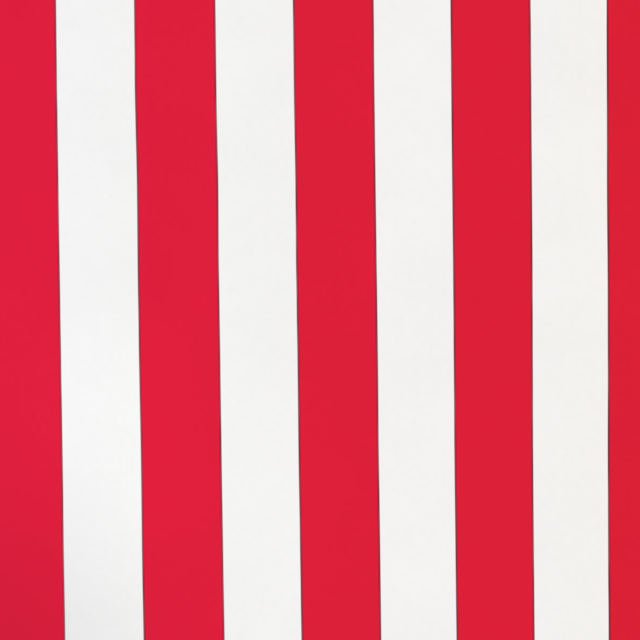
A Shadertoy shader for this pattern:

```glsl
// Red and white upright stripes on a softly lit, slightly slanting cloth.
// A perspective-like curve turns position into an edge count; the distance to
// the nearest edge shapes the stripes and the thin dark outlines between them.

const vec3 RED_LEFT = vec3(0.875, 0.122, 0.245);
const vec3 RED_RIGHT = vec3(0.860, 0.128, 0.212);
const vec3 WHITE_LEFT = vec3(0.950, 0.955, 0.952);
const vec3 WHITE_RIGHT = vec3(0.956, 0.946, 0.936);
const vec3 OUTLINE = vec3(0.36, 0.10, 0.14);
const float OUTLINE_HALF_WIDTH = 0.0011;
const float EDGE_SOFTNESS = 0.0010;

float hash(vec2 p) {
    return fract(sin(dot(p, vec2(127.1, 311.7))) * 43758.5453);
}

float valueNoise(vec2 p) {
    vec2 cell = floor(p);
    vec2 f = fract(p);
    f = f * f * (3.0 - 2.0 * f);
    float low = mix(hash(cell), hash(cell + vec2(1.0, 0.0)), f.x);
    float high = mix(hash(cell + vec2(0.0, 1.0)), hash(cell + 1.0), f.x);
    return mix(low, high, f.y);
}

float fbm(vec2 p) {
    float sum = 0.0;
    float weight = 0.5;
    for (int i = 0; i < 4; i++) {
        sum += weight * valueNoise(p);
        p = p * 2.03 + 17.3;
        weight *= 0.5;
    }
    return sum;
}

// Edge k lies at start + pitch * k - squeeze * k * k; this solves for k.
float edgeCoordinate(float x, float start, float pitch, float squeeze) {
    float u = x - start;
    return 2.0 * u / (pitch + sqrt(max(pitch * pitch - 4.0 * squeeze * u, 0.0)));
}

// Broad light and faint mottling of the cloth.
float clothShade(vec2 uv) {
    float mottle = 0.020 * (fbm(uv * 9.0) - 0.47);
    float grain = 0.008 * (valueNoise(uv * 150.0) - 0.5);
    float sheen = 0.018 * exp(-18.0 * dot(uv - vec2(0.17, 0.28), uv - vec2(0.17, 0.28)));
    float corner = 0.055 * exp(-22.0 * dot(uv, uv));
    return 1.0 + mottle + grain + sheen - corner;
}

void mainImage(out vec4 fragColor, in vec2 fragCoord) {
    vec2 uv = fragCoord / iResolution.xy;
    float pixel = 1.0 / iResolution.x;

    // Slant and spacing change from the bottom to the top
    float start = mix(0.1003, 0.0859, uv.y);
    float pitch = mix(0.1257, 0.12495, uv.y);
    float squeeze = mix(0.00057, 0.00023, uv.y);
    float wobble = 0.0012 * (valueNoise(vec2(uv.x * 5.0, uv.y * 7.0)) - 0.5);
    float k = edgeCoordinate(uv.x + wobble, start, pitch, squeeze);

    // Signed distance to the nearest edge, positive inside red
    float edge = floor(k + 0.5);
    float redSide = mod(edge, 2.0) < 0.5 ? -1.0 : 1.0;
    float dist = (k - edge) * (pitch - 2.0 * squeeze * edge) * redSide;

    // Stripe fill
    float blur = EDGE_SOFTNESS + 0.6 * pixel;
    vec3 red = mix(RED_LEFT, RED_RIGHT, uv.x);
    vec3 white = mix(WHITE_LEFT, WHITE_RIGHT, uv.x);
    vec3 color = mix(white, red, smoothstep(-blur, blur, dist)) * clothShade(uv);

    // Outline with uneven ink, a little stronger to the right
    float ink = mix(0.62, 0.82, uv.x) + 0.25 * (valueNoise(vec2(edge * 3.7, uv.y * 22.0)) - 0.5);
    float line = 1.0 - smoothstep(OUTLINE_HALF_WIDTH - blur, OUTLINE_HALF_WIDTH + blur, abs(dist));
    color = mix(color, OUTLINE, line * ink);

    fragColor = vec4(clamp(color, 0.0, 1.0), 1.0);
}
```
